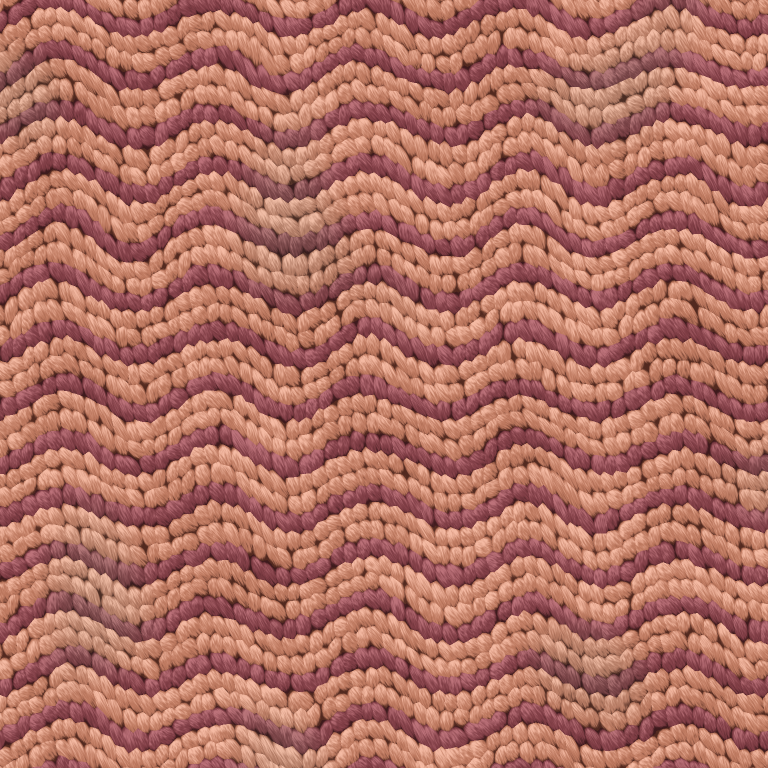
This texture is drawn by a Shadertoy shader. Its source:

```glsl
const float TAU = 6.2831853;
const float WAVES = 5.0;        // crests across
const float STRIPES = 14.0;     // colour bands down
const float ROWS = 3.0;         // tuft rows per band: two salmon, one burgundy
const float TUFTS = 58.0;       // tufts along a row

const vec3 SALMON_DARK = vec3(0.32, 0.16, 0.12);
const vec3 SALMON_MID = vec3(0.74, 0.47, 0.37);
const vec3 SALMON_LIGHT = vec3(0.96, 0.73, 0.64);
const vec3 WINE_DARK = vec3(0.24, 0.10, 0.11);
const vec3 WINE_MID = vec3(0.50, 0.24, 0.27);
const vec3 WINE_LIGHT = vec3(0.74, 0.45, 0.48);

vec2 hash2(vec2 p) {
    vec3 q = fract(p.xyx * vec3(0.1031, 0.1030, 0.0973));
    q += dot(q, q.yzx + 33.33);
    return fract((q.xx + q.yz) * q.zy);
}

float gradientAt(vec2 corner, vec2 offset) {
    float angle = TAU * hash2(corner).x;
    return dot(vec2(cos(angle), sin(angle)), offset);
}

float gradientNoise(vec2 p) {
    vec2 i = floor(p), f = p - i;
    vec2 w = f * f * f * (f * (f * 6.0 - 15.0) + 10.0);
    vec2 e = vec2(1.0, 0.0);
    float low = mix(gradientAt(i, f), gradientAt(i + e, f - e), w.x);
    float high = mix(gradientAt(i + e.yx, f - e.yx), gradientAt(i + 1.0, f - 1.0), w.x);
    return mix(low, high, w.y);
}

// Canvas position to tuft grid, following the waves
vec2 tuftGrid(vec2 uv, float amplitude) {
    float drift = 0.012 * (uv.y - 0.5) + 0.022 * gradientNoise(uv * vec2(4.0, 7.0) + 3.0);
    float height = amplitude * (1.0 + 0.5 * gradientNoise(uv * 5.0 + 20.0));
    float wave = height * cos(TAU * WAVES * (uv.x - 0.08 + drift));
    wave += 0.007 * gradientNoise(uv * 9.0 + 40.0);
    return vec2(uv.x * TUFTS, (uv.y - wave) * STRIPES * ROWS + 0.265);
}

// Leaning dome: local position in xy, height in z
vec3 tuftDome(vec2 p, vec2 cell, float stagger) {
    vec2 rnd = hash2(cell + 11.0), size = hash2(cell + 57.0);
    vec2 d = p - cell - 0.5 - vec2(stagger, 0.0) - (rnd - 0.5) * vec2(0.34, 0.24);
    d.x += d.y * (0.28 + 0.7 * (size.x - 0.5));
    vec2 q = d / (vec2(0.62, 0.62) + 0.14 * size);
    return vec3(q, 1.0 - dot(q, q));
}

// Yarn strands running along the tuft
float fibres(vec2 q, vec2 cell, float lean) {
    vec2 s = vec2(q.x + lean * q.y, q.y - lean * q.x);
    vec2 seed = cell * vec2(17.3, 9.7);
    return gradientNoise(s * vec2(4.5, 1.3) + seed)
         + 0.7 * gradientNoise(s * vec2(9.0, 2.4) + seed + 5.0);
}

vec3 ramp(vec3 dark, vec3 mid, vec3 light, float tone) {
    return mix(mix(dark, mid, smoothstep(0.0, 0.52, tone)), light, smoothstep(0.48, 1.05, tone));
}

vec3 carpet(vec2 uv) {
    vec2 p = tuftGrid(uv, 0.0185);

    // Highest tuft among the neighbours
    vec3 top = vec3(0.0, 0.0, -9.0);
    vec2 topCell = vec2(0.0);
    for (int j = -1; j <= 1; j++) {
        float row = floor(p.y) + float(j);
        float stagger = hash2(vec2(row, 7.0)).x;
        for (int i = -1; i <= 1; i++) {
            vec2 cell = vec2(floor(p.x - stagger) + float(i), row);
            vec3 dome = tuftDome(p, cell, stagger);
            if (dome.z > top.z) {
                top = dome;
                topCell = cell;
            }
        }
    }

    // Light from above, dark creases, strands
    vec2 rnd = hash2(topCell + 91.0);
    float crease = smoothstep(-0.12, 0.62, top.z);
    float tone = crease * (0.68 + 0.34 * top.y - 0.10 * top.x);
    tone += fibres(top.xy, topCell, 0.3 + 0.5 * rnd.x) * (0.12 + 0.2 * crease);
    tone += 0.16 * (rnd.y - 0.5) + 0.12 * gradientNoise(uv * 6.0 + 70.0);

    float wine = step(1.5, mod(topCell.y, ROWS));
    vec3 colour = mix(ramp(SALMON_DARK, SALMON_MID, SALMON_LIGHT, tone),
                      ramp(WINE_DARK, WINE_MID, WINE_LIGHT, tone), wine);

    // Dusty worn patches
    float dust = smoothstep(0.15, 0.55, gradientNoise(uv * 4.0 + 8.0));
    float grey = dot(colour, vec3(0.3, 0.59, 0.11));
    return mix(colour, grey * vec3(1.15, 0.98, 0.86), 0.35 * dust);
}

void mainImage(out vec4 fragColor, in vec2 fragCoord) {
    // Four samples per pixel smooth the edges
    vec3 sum = vec3(0.0);
    for (int k = 0; k < 4; k++) {
        vec2 offset = vec2(k % 2, k / 2) * 0.5 - 0.25;
        sum += carpet((fragCoord + offset) / iResolution.xy);
    }
    fragColor = vec4(sum * 0.25, 1.0);
}
```
